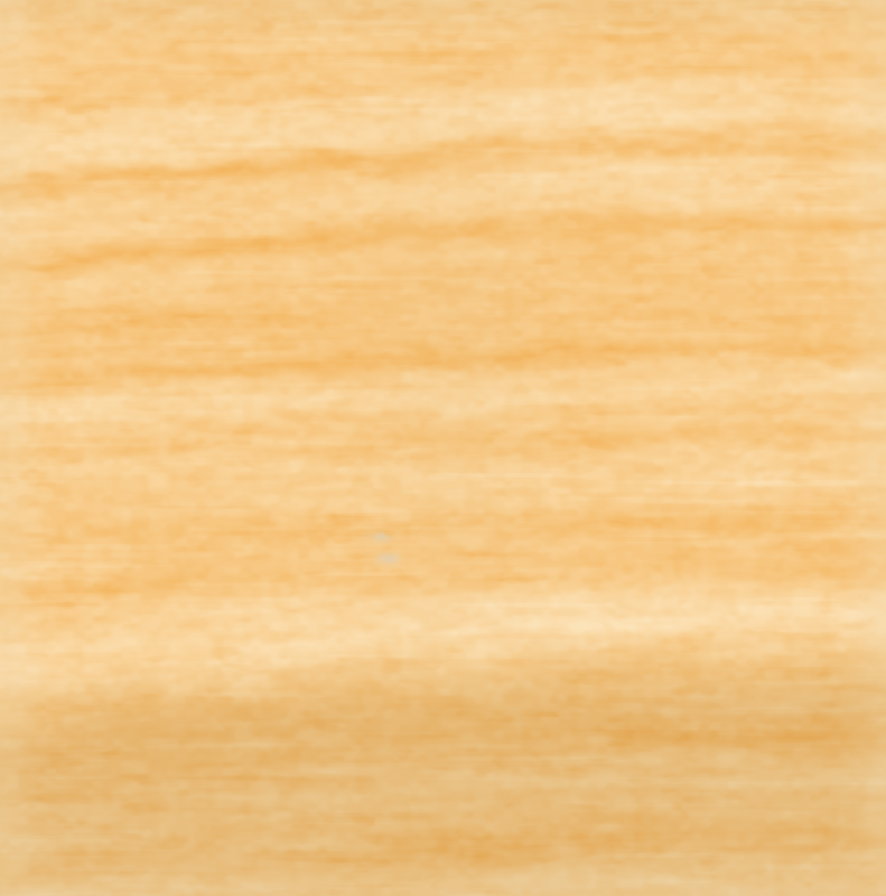
Give the GLSL for this texture, as a Shadertoy shader.

```glsl
// Pale pine board with soft, nearly horizontal grain that sags toward the left.
// Broad growth bands are summed along a bent depth axis, then cellular noise adds
// short soft fibres, grainy mottling and rare flecks; the rim fades to a paler tan.

float hash(vec2 cell) {
    return fract(sin(dot(cell, vec2(127.1, 311.7))) * 43758.55);
}

// Smooth cellular noise: random cell tones blended by distance, about -0.5..0.5
float cells(vec2 p) {
    vec2 base = floor(p);
    float tone = 0.0, total = 0.0;
    for (int j = -1; j <= 1; j++)
    for (int i = -1; i <= 1; i++) {
        vec2 id = base + vec2(i, j);
        vec2 site = id + 0.2 + 0.6 * vec2(hash(id + 17.3), hash(id + 41.9));
        vec2 d = p - site;
        float w = exp(-5.0 * dot(d, d));
        tone += w * hash(id);
        total += w;
    }
    return tone / total - 0.5;
}

float bell(float x) {
    return exp(-x * x);
}

// Growth bands: depth, half width, darkness (negative is pale)
float growthBands(float depth, float x) {
    vec3 bands[16] = vec3[16](
        vec3(0.025, 0.025, 0.06), vec3(0.072, 0.012, 0.10),
        vec3(0.118, 0.032, -0.30), vec3(0.160, 0.013, 0.45),
        vec3(0.203, 0.018, -0.18), vec3(0.246, 0.014, 0.46),
        vec3(0.335, 0.045, 0.22), vec3(0.388, 0.013, 0.38),
        vec3(0.432, 0.018, -0.22), vec3(0.485, 0.010, 0.26),
        vec3(0.582, 0.014, 0.34), vec3(0.630, 0.022, 0.30),
        vec3(0.690, 0.034, -0.36), vec3(0.760, 0.030, 0.18),
        vec3(0.815, 0.035, 0.18), vec3(0.930, 0.014, 0.28));
    float sum = 0.0;
    for (int i = 0; i < 16; i++) {
        float fade = 0.9 + 0.18 * sin(x * 6.0 + float(i) * 2.4);
        sum += bands[i].z * fade * bell((depth - bands[i].x) / bands[i].y);
    }
    return sum;
}

void mainImage(out vec4 fragColor, in vec2 fragCoord) {
    vec2 uv = fragCoord / iResolution.xy;
    float down = 1.0 - uv.y;

    // Bend the grain, strongest at the upper left, with a slow waver
    float sag = 0.05 - 0.03 * bell((down - 0.55) / 0.13);
    float depth = down - sag * pow(1.0 - uv.x, 1.8);
    depth += 0.0020 * sin(uv.x * 9.0 + down * 14.0)
           + 0.0010 * sin(uv.x * 21.0 - down * 33.0);
    vec2 grain = vec2(uv.x, depth);

    // Ragged growth bands
    float ragged = depth + 0.010 * cells(grain * vec2(10.0, 40.0))
                         + 0.010 * cells(grain * vec2(32.0, 75.0) + 9.0);
    float tone = 0.45 + growthBands(ragged, uv.x);

    // Fibres, from broad and faint to short and fine
    tone += 0.20 * cells(grain * vec2(3.0, 26.0) + 5.0);
    tone += 0.18 * cells(grain * vec2(5.0, 70.0) + 31.0);
    tone += 0.19 * cells(vec2(uv.x, mix(down, depth, 0.5)) * vec2(16.0, 105.0) + 73.0);

    // Grainy mottling in two sizes
    tone += 0.20 * cells(uv * vec2(42.0, 85.0) + 23.0);
    tone += 0.20 * cells(uv * vec2(95.0, 125.0) + 57.0);

    // Rare short flecks and hairlines with soft ends
    float pore = cells(uv * vec2(38.0, 115.0) + 11.0);
    tone += 0.16 * smoothstep(0.22, 0.52, pore);
    float hairline = cells(uv * vec2(6.0, 140.0) + 91.0);
    tone += 0.14 * smoothstep(0.22, 0.50, hairline) - 0.14 * smoothstep(0.24, 0.50, -hairline);

    // Pale rim
    float side = min(uv.x, 1.0 - uv.x);
    float rim = max(1.0 - smoothstep(0.0, 0.06, side),
                    1.0 - smoothstep(0.0, 0.045, uv.y));
    tone -= 0.18 * rim;

    vec3 paleWood = vec3(0.985, 0.872, 0.690);
    vec3 amberWood = vec3(0.958, 0.728, 0.405);
    vec3 color = mix(paleWood, amberWood, clamp(tone, -0.1, 1.2));

    // Duller, browner wood near the bottom and a little at the top edge
    float dull = smoothstep(0.69, 0.80, ragged) + 0.4 * (1.0 - smoothstep(0.0, 0.06, down));
    color *= mix(vec3(1.0), vec3(0.935, 0.922, 0.880), dull);
    color = mix(color, vec3(0.93, 0.79, 0.57), 0.25 * rim);

    // Faint grey haze at the centre and two small worn flecks
    float haze = bell(length((uv - vec2(0.51, 0.58)) / vec2(0.10, 0.34)));
    color = mix(color, vec3(0.91, 0.78, 0.56), 0.12 * haze);
    for (int i = 0; i < 2; i++) {
        vec2 spot = vec2(0.428 + 0.010 * float(i), 0.401 - 0.025 * float(i));
        vec2 offset = (uv - spot) / vec2(0.013, 0.006);
        float fleck = bell(length(offset)) * (0.8 + cells(uv * 120.0));
        color = mix(color, vec3(0.89, 0.81, 0.68), 0.8 * clamp(fleck, 0.0, 1.0));
    }

    fragColor = vec4(color, 1.0);
}
```
